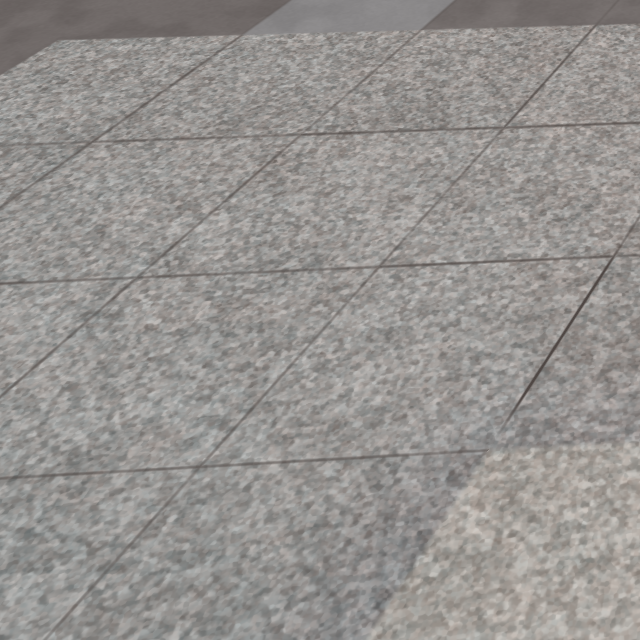
A WebGL 2 fragment shader for this texture:

```glsl
#version 300 es
precision highp float;
// Speckled granite paving seen at a slant: a projective map turns the canvas
// into slab coordinates, where thin joints repeat once per unit and soft
// cellular noise gives the grain. A smooth dark pavement borders the far edge.
uniform vec2 u_resolution;
out vec4 outColor;

// Slab coordinates (column, row, 1) to canvas, with rows counted downward
const mat3 SLAB_TO_CANVAS = mat3(
    0.2812, -0.0072, 0.0120,
   -0.2475,  0.1339, -0.1319,
    0.9314,  0.0391, 1.0);
const vec2 GRANITE_CORNER = vec2(-3.0, 0.0);
const vec2 PALE_CORNER = vec2(1.0, 3.0);

const vec3 GRANITE = vec3(0.590, 0.580, 0.570);
const vec3 PALE_GRANITE = vec3(0.655, 0.637, 0.615);
const vec3 PAVEMENT = vec3(0.440, 0.415, 0.408);
const vec3 PAVEMENT_LIGHT = vec3(0.535, 0.527, 0.530);
const vec3 JOINT = vec3(0.310, 0.280, 0.268);
const vec3 WARM_TINT = vec3(0.016, -0.005, -0.012);

const float JOINT_HALF_WIDTH = 0.0019;
const float EDGE_BLUR = 0.0019;
const float GRAIN_SHEAR = 0.36;
const float COARSE_SCALE = 39.0;
const float FINE_SCALE = 70.0;
const float COARSE_AMOUNT = 0.175;
const float FINE_AMOUNT = 0.125;
const float MOTTLE_AMOUNT = 0.055;
const float SLAB_VARIATION = 0.022;

vec3 hash3(vec2 p) {
  vec3 q = fract(p.xyx * vec3(0.1031, 0.1030, 0.0973));
  q += dot(q, q.yxz + 33.33);
  return fract((q.xxy + q.yzz) * q.zyx);
}

// Cellular noise with blended borders: x is tone, y is tint, both about zero
vec2 softCells(vec2 p) {
  vec2 cell = floor(p), sum = vec2(0.0);
  float total = 0.0;
  for (int j = -1; j <= 1; j++) {
    for (int i = -1; i <= 1; i++) {
      vec2 id = cell + vec2(i, j);
      vec3 h = hash3(id + 271.0);
      vec2 d = id + 0.1 + 0.8 * h.xy - p;
      float weight = exp(-6.0 * dot(d, d));
      sum += weight * (vec2(h.z, fract(h.x * 17.0 + h.z * 5.0)) - 0.5);
      total += weight;
    }
  }
  return sum / total;
}

float cover(float signedDistance) {
  float blur = max(EDGE_BLUR, 0.7 / u_resolution.y);
  return smoothstep(-blur, blur, signedDistance);
}

// Irregular darkness of one joint, changing from slab to slab and along it
float jointStrength(vec2 id, float along) {
  float wear = 0.5 + 0.5 * sin(along * 9.0 + 4.0 * sin(along * 3.7 + id.x));
  return mix(0.48, 0.80, hash3(id + 19.0).x) * mix(0.72, 1.0, wear);
}

void main() {
  vec2 uv = gl_FragCoord.xy / u_resolution;
  vec3 h = inverse(SLAB_TO_CANVAS) * vec3(uv.x, 1.0 - uv.y, 1.0);
  vec2 p = h.xy / h.z;
  vec2 rate = u_resolution.y * vec2(length(vec2(dFdx(p.x), dFdy(p.x))),
                                    length(vec2(dFdx(p.y), dFdy(p.y))));
  vec2 slab = floor(p), nearestLine = floor(p + 0.5);

  // Regions, with distances measured in canvas units
  vec2 graniteEdge = (p - GRANITE_CORNER) / rate;
  vec2 paleEdge = (p - PALE_CORNER) / rate;
  float granite = cover(min(graniteEdge.x, graniteEdge.y));
  float pale = smoothstep(-0.007, 0.007, min(paleEdge.x, paleEdge.y));

  // Grain, partly straightened so that specks lean up to the right
  vec2 g = vec2(p.x - GRAIN_SHEAR * p.y, p.y);
  vec2 coarse = softCells(g * COARSE_SCALE);
  vec2 fine = softCells(g * FINE_SCALE + 13.7);
  vec2 mottle = softCells(g * 6.0 + 3.1);
  float grain = COARSE_AMOUNT * coarse.x + FINE_AMOUNT * fine.x;
  float tint = coarse.y + fine.y + 0.6 * mottle.y;

  // Slab colours
  vec3 stone = GRANITE + SLAB_VARIATION * (hash3(slab + 7.0).y - 0.5);
  stone += WARM_TINT * 0.5 * (uv.x + uv.y - 1.0);
  float besidePale = smoothstep(-0.5, 0.0, p.x - PALE_CORNER.x)
                   * smoothstep(2.4, 3.2, p.y);
  stone -= vec3(0.034, 0.033, 0.025) * besidePale;
  stone = mix(stone, PALE_GRANITE, pale);
  stone += grain + MOTTLE_AMOUNT * mottle.x + WARM_TINT * tint;

  float lightStrip = cover((p.x + 2.0) / rate.x) * cover((-1.0 - p.x) / rate.x);
  vec3 pavement = mix(PAVEMENT, PAVEMENT_LIGHT, lightStrip);
  pavement += 0.05 * mottle.x + 0.08 * grain + 0.025 * (uv.x - 0.5);
  vec3 color = mix(pavement, stone, granite);

  // Joints, wider in the foreground
  vec2 lineDistance = abs(p - nearestLine) / rate;
  float halfWidth = JOINT_HALF_WIDTH * mix(1.25, 0.85, uv.y);
  float column = cover(halfWidth - lineDistance.x);
  float row = cover(halfWidth - lineDistance.y);
  column *= jointStrength(vec2(nearestLine.x, slab.y), p.y);
  row *= 0.9 * jointStrength(vec2(slab.x + 40.0, nearestLine.y), p.x);

  // The last column joint is deepest, then fades out at the pale slab
  float lastColumn = step(PALE_CORNER.x, nearestLine.x);
  float deep = smoothstep(1.9, 2.1, p.y) * smoothstep(2.95, 2.7, p.y);
  column *= mix(1.0, mix(0.65, 1.5, deep), lastColumn);
  column *= 1.0 - lastColumn * smoothstep(2.85, 3.0, p.y);
  column *= mix(0.45, 1.0, granite) * step(-2.5, p.x);
  row *= step(0.5, p.y) * (1.0 - step(PALE_CORNER.x, p.x) * step(2.5, p.y));
  color = mix(color, JOINT, min(max(column, row), 1.0));

  outColor = vec4(clamp(color, 0.0, 1.0), 1.0);
}
```
